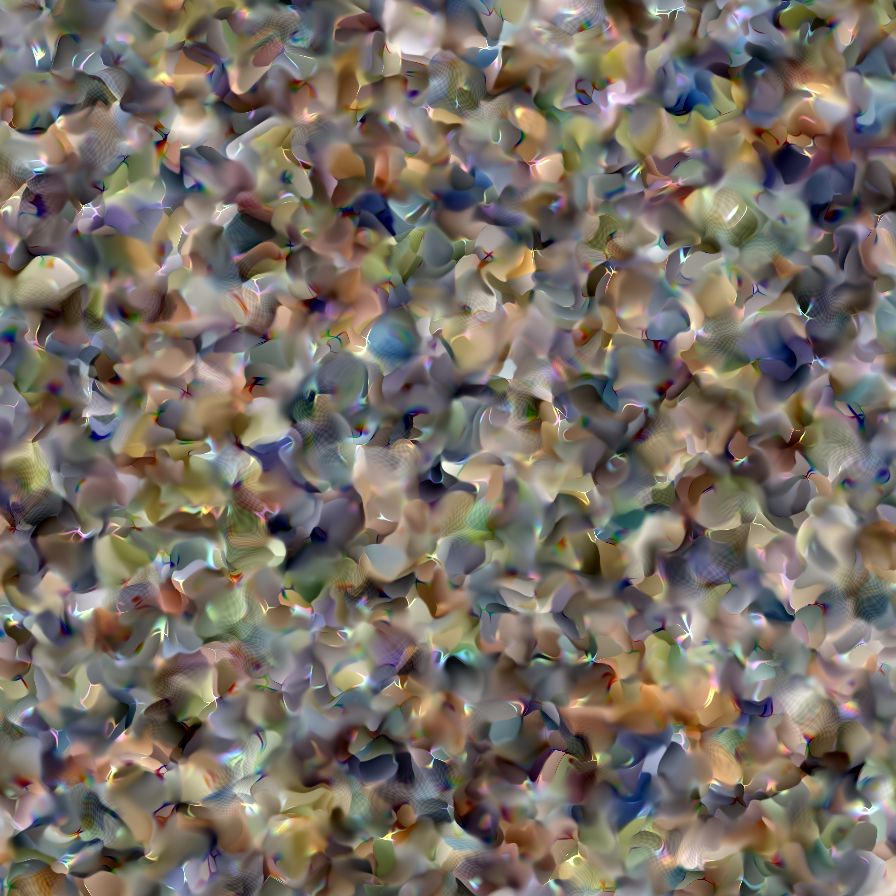
Give the GLSL for this texture, as a WebGL 2 fragment shader.

```glsl
#version 300 es
precision highp float;
// Draws a crowded mosaic of soft, curved, muted petals with crisp folds and rare coloured glints.

#define LARGE_CELLS 22.0
#define SMALL_CELLS 43.0
#define LARGE_SHARE 0.72
#define SMALL_SHARE 0.62
#define WARP 0.022
#define SOFT_EDGE 4.0
#define CRISP_EDGE 42.0
#define CHROMA 0.17
#define SHADING 0.34
#define GLINT 1.25
#define HATCH 0.05
#define MEAN vec3(0.462, 0.430, 0.390)

uniform vec2 u_resolution;
out vec4 fragColor;

// Three hashed values in 0..1 for a lattice point.
vec3 hash3(vec2 cell, int seed) {
    uvec3 v = uvec3(ivec3(ivec2(cell), seed)) * 1664525u + 1013904223u;
    v.x += v.y * v.z; v.y += v.z * v.x; v.z += v.x * v.y;
    v ^= v >> 16u;
    v.x += v.y * v.z; v.y += v.z * v.x; v.z += v.x * v.y;
    return vec3(v >> 8u) / 16777216.0;
}

float cornerSlope(vec2 cell, vec2 offset, int seed) {
    float angle = 6.2832 * hash3(cell, seed).x;
    return dot(vec2(cos(angle), sin(angle)), offset);
}

// Gradient noise, roughly -0.7..0.7.
float gradientNoise(vec2 p, int seed) {
    vec2 i = floor(p), f = p - i;
    vec2 u = f * f * f * (f * (f * 6.0 - 15.0) + 10.0);
    vec2 e = vec2(1.0, 0.0);
    float low = mix(cornerSlope(i, f, seed), cornerSlope(i + e, f - e, seed), u.x);
    float high = mix(cornerSlope(i + e.yx, f - e.yx, seed),
                     cornerSlope(i + 1.0, f - 1.0, seed), u.x);
    return mix(low, high, u.y);
}

vec2 noisePair(vec2 p, int seed) {
    return vec2(gradientNoise(p, seed), gradientNoise(p, seed + 1));
}

// Muted base colours, picked by their share of the area.
vec3 baseColour(float pick) {
    if (pick < 0.27) return vec3(0.45, 0.45, 0.46);
    if (pick < 0.46) return vec3(0.33, 0.28, 0.23);
    if (pick < 0.62) return vec3(0.70, 0.67, 0.62);
    if (pick < 0.77) return vec3(0.23, 0.21, 0.26);
    if (pick < 0.90) return vec3(0.59, 0.45, 0.33);
    return vec3(0.55, 0.56, 0.38);
}

// Blended stretched cells: rgb is the offset from MEAN, a marks the folds between cells.
vec4 petals(vec2 p, float sharpness, int seed) {
    vec2 home = floor(p);
    vec3 colourSum = vec3(0.0);
    float weightSum = 0.0, squareSum = 0.0;
    for (int y = -2; y <= 2; y++) {
        for (int x = -2; x <= 2; x++) {
            vec2 cell = home + vec2(x, y);
            vec3 place = hash3(cell, seed);
            vec3 look = hash3(cell, seed + 1);
            vec3 tint = hash3(cell, seed + 2) * 2.0 - 1.0;
            vec2 r = p - cell - place.xy;
            float angle = 6.2832 * place.z;
            vec2 axis = vec2(cos(angle), sin(angle));
            vec2 local = vec2(dot(r, axis), dot(r, vec2(-axis.y, axis.x)));
            vec2 stretched = local * mix(vec2(1.0), vec2(0.65, 1.5), look.y);
            float weight = exp(-sharpness * dot(stretched, stretched));
            // Tints run mostly from orange to blue, less from green to magenta.
            vec3 chroma = tint.x * vec3(0.8, 0.1, -0.9) + 0.45 * tint.y * vec3(-0.6, 0.9, -0.3);
            vec3 colour = baseColour(look.x) - MEAN;
            colour += chroma * CHROMA * (0.25 + look.z * look.z * look.z);
            colour += SHADING * clamp(local.y + 0.4 * local.x, -0.8, 0.8);
            colourSum += weight * colour;
            weightSum += weight;
            squareSum += weight * weight;
        }
    }
    float purity = squareSum / (weightSum * weightSum);
    return vec4(colourSum / weightSum, 1.0 - smoothstep(0.48, 0.85, purity));
}

void main() {
    float side = min(u_resolution.x, u_resolution.y);
    vec2 uv = gl_FragCoord.xy / side;

    // Bend the plane so that the folds curve.
    vec2 p = uv + WARP * noisePair(uv * 21.0, 11);
    p += 0.45 * WARP * noisePair(p * 47.0, 17);

    // Crispness drifts from place to place.
    float crisp = smoothstep(-0.35, 0.45, gradientNoise(uv * 23.0, 23));
    float sharpness = mix(SOFT_EDGE, CRISP_EDGE, crisp * crisp);
    vec4 large = petals(p * LARGE_CELLS, sharpness, 31);
    vec4 small = petals(p * SMALL_CELLS + 7.3, 0.6 * sharpness + 1.5, 41);
    vec3 colour = MEAN + LARGE_SHARE * large.rgb + SMALL_SHARE * small.rgb;

    // Glints: bright or dark coloured slivers on a few crisp folds.
    float spark = gradientNoise(uv * 36.0, 53);
    float rare = smoothstep(0.12, 0.46, abs(spark)) * crisp;
    vec3 hue = 0.5 + 0.5 * cos(11.0 * gradientNoise(uv * 24.0, 59) + vec3(0.0, 1.6, 3.4));
    vec3 glint = spark > 0.0 ? mix(vec3(0.65), hue, 0.6) : -0.65 * hue;
    colour += GLINT * rare * max(large.a, 0.7 * small.a) * glint;

    // Faint fine hatching in patches, faded where pixels cannot hold it.
    vec2 wave = sin(p * 1080.0 + 4.0 * noisePair(uv * 30.0, 67));
    float patches = smoothstep(0.12, 0.42, gradientNoise(uv * 13.0, 71));
    colour += HATCH * patches * wave.x * wave.y * smoothstep(300.0, 500.0, side);

    fragColor = vec4(clamp(colour, 0.0, 1.0), 1.0);
}
```
